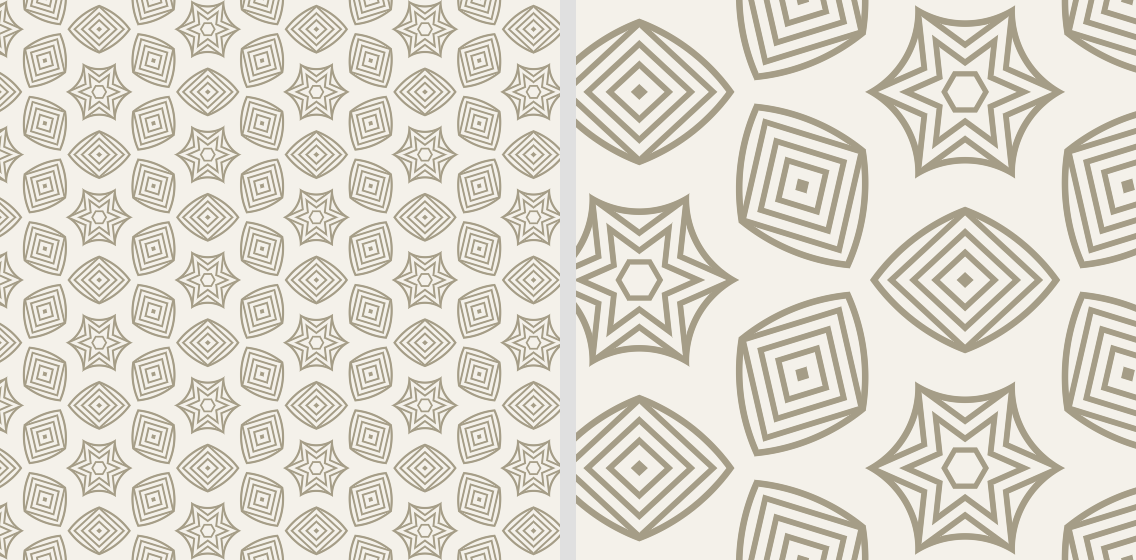
Left, the full canvas; right, a detail of the centre.
Reproduce this pattern procedurally as a Shadertoy shader.

```glsl
// Hexagonal lattice of nested six-point stars and almond medallions in taupe line work
#define ROWS 4.466              // lattice spacings per canvas height
#define ORIGIN vec2(0.290, 0.5) // lattice shift from the canvas centre
#define OUTLINE 0.0175          // width of outer contours
#define INNER 0.0155            // width of inner lines
#define LENS vec2(0.253, 0.195) // half length and half height of a medallion
#define BULGE 0.024             // outward bow of medallion sides
#define RING_STEP 0.0400        // spacing of nested diamonds
#define STAR_RADIUS 0.266       // centre to star tip
#define STAR_SAG 0.040          // inward bow of star sides
#define GROUND vec3(0.957, 0.946, 0.918)
#define INK vec3(0.648, 0.616, 0.528)

const float PI = 3.14159265;
const vec2 TIP_DIR = vec2(0.8660254, 0.5);

// Offset from the nearest point of a triangular lattice
vec2 nearestStar(vec2 p) {
    vec2 period = vec2(1.7320508, 1.0);
    vec2 a = mod(p + 0.5 * period, period) - 0.5 * period;
    vec2 b = mod(p, period) - 0.5 * period;
    return dot(a, a) < dot(b, b) ? a : b;
}

// Fold six sectors into one: x runs to the neighbour, y is the mirrored width
vec2 foldSector(vec2 p) {
    float angle = mod(atan(p.y, p.x), PI / 3.0) - PI / 6.0;
    return length(p) * vec2(cos(angle), abs(sin(angle)));
}

// Line band centred on a level
float band(float d, float centre, float width) {
    return abs(d - centre) - 0.5 * width;
}

// Almond contour made of four bowed sides
float lensShape(vec2 m) {
    float halfChord = 0.5 * length(LENS);
    float radius = (halfChord * halfChord + BULGE * BULGE) / (2.0 * BULGE);
    vec2 centre = 0.5 * LENS - normalize(LENS.yx) * (radius - BULGE);
    return length(m - centre) - radius;
}

float lensLines(vec2 q) {
    vec2 m = abs(vec2(q.y, q.x - 0.5));
    float contour = lensShape(m);

    // Three nested diamonds around a small solid one
    float level = dot(m, normalize(vec2(0.68, 0.733)));
    float first = 0.0535;
    float k = clamp(round((level - first) / RING_STEP), 0.0, 2.0);
    float rings = band(level, first + k * RING_STEP, INNER);
    float d = min(rings, level - 0.0155);
    return min(band(contour, -0.5 * OUTLINE, OUTLINE), max(d, contour));
}

float starLines(vec2 q) {
    // Concave arc between two neighbouring tips
    float halfChord = 0.5 * STAR_RADIUS;
    float chordX = STAR_RADIUS * TIP_DIR.x;
    float radius = (halfChord * halfChord + STAR_SAG * STAR_SAG) / (2.0 * STAR_SAG);
    float arc = radius - length(q - vec2(chordX - STAR_SAG + radius, 0.0));
    float contour = max(arc, q.x - chordX);

    // Two deep star lines, the inner one crossed by a hexagon ring
    vec2 tipSpace = vec2(dot(q, TIP_DIR), q.x * TIP_DIR.y - q.y * TIP_DIR.x);
    float level = dot(tipSpace, normalize(vec2(0.403, 0.915)));
    float outerStar = band(level, 0.101, INNER);
    float innerStar = max(band(level, 0.063, INNER), 0.041 - q.x);
    float hexagon = max(band(q.x, 0.048, 0.014), level - 0.063);
    float d = min(outerStar, min(innerStar, hexagon));
    return min(band(contour, -0.5 * OUTLINE, OUTLINE), max(d, contour));
}

void mainImage(out vec4 fragColor, in vec2 fragCoord) {
    float pixel = ROWS / iResolution.y;
    vec2 p = (fragCoord - 0.5 * iResolution.xy) * pixel - ORIGIN;
    vec2 q = foldSector(nearestStar(p));

    float d = min(starLines(q), lensLines(q));
    float ink = 1.0 - smoothstep(-0.6 * pixel, 0.6 * pixel, d);
    fragColor = vec4(mix(GROUND, INK, ink), 1.0);
}
```
